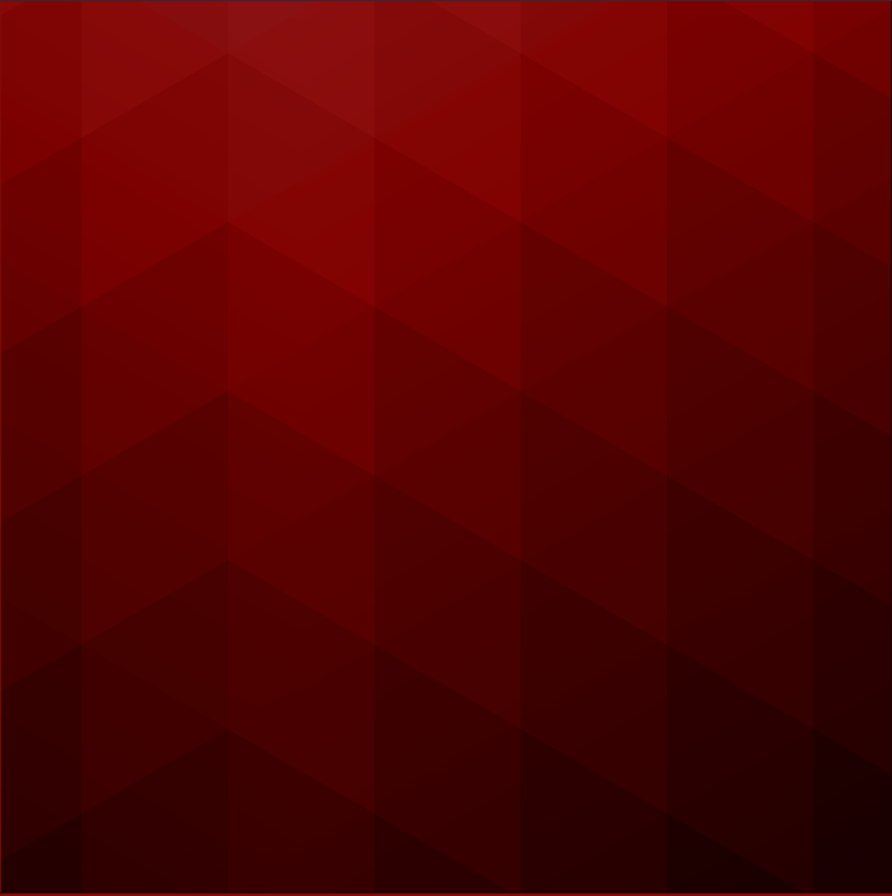
Give the GLSL for this background, as a Shadertoy shader.

```glsl
// Dark red mosaic of equilateral triangles, fading from a bright top to a near-black lower corner.

// Lattice, in canvas heights, measured from the top left
const float SIDE = 0.1886;                 // triangle side, lying on the columns
const float COLUMN = SIDE * 0.8660254;     // column width
const vec2 LATTICE_ORIGIN = vec2(0.0911, 0.1536);

// Shading
const float RIDGE_COLUMN = 1.0;            // brightest column
const float SLOPE = 0.577;                 // extra depth per distance from the ridge
const float INNER_FADE = 0.3;              // share of smooth gradient inside a triangle
const float OUTWARD_DIM = 0.012;           // darkening of triangles pointing outward

// Gradient stops over depth
const int STOPS = 5;
const float STOP_DEPTH[STOPS] = float[](0.0, 0.30, 0.62, 0.96, 1.34);
const vec3 STOP_COLOR[STOPS] = vec3[](
    vec3(0.550, 0.065, 0.065),
    vec3(0.495, 0.005, 0.000),
    vec3(0.345, 0.004, 0.000),
    vec3(0.227, 0.001, 0.000),
    vec3(0.100, 0.000, 0.000));

// Hairlines on the rim
const float RIM = 0.0014;
const vec3 RIM_RED = vec3(0.50, 0.05, 0.03);
const vec3 RIM_TOP = vec3(0.24, 0.14, 0.19);
const vec3 RIM_DARK = vec3(0.08, 0.00, 0.00);

const int SAMPLES = 3;                     // supersampling per axis

vec3 gradient(float depth) {
    vec3 color = STOP_COLOR[0];
    for (int i = 1; i < STOPS; i++) {
        float t = (depth - STOP_DEPTH[i - 1]) / (STOP_DEPTH[i] - STOP_DEPTH[i - 1]);
        color = mix(color, STOP_COLOR[i], clamp(t, 0.0, 1.0));
    }
    return color;
}

// p runs right and down from the top left corner
vec3 mosaic(vec2 p) {
    vec2 g = (p - LATTICE_ORIGIN) / vec2(COLUMN, SIDE);

    // The two slanted line families form rhombi, split by the column lines
    float a = floor(g.y - 0.5 * g.x);
    float b = floor(g.y + 0.5 * g.x);
    float column = floor(g.x);
    bool pointsRight = g.x > b - a;

    // Depth of the whole triangle, blended with the depth of the point
    float cellY = LATTICE_ORIGIN.y + SIDE * 0.5 * (a + b + 1.0);
    float cellDepth = cellY + SLOPE * COLUMN * abs(column - RIDGE_COLUMN);
    float pointDepth = p.y + SLOPE * COLUMN * abs(g.x - RIDGE_COLUMN - 0.5);
    vec3 color = gradient(mix(cellDepth, pointDepth, INNER_FADE));

    bool outward = pointsRight == (column >= RIDGE_COLUMN);
    color.r += outward ? -OUTWARD_DIM : 0.5 * OUTWARD_DIM;
    return color;
}

vec3 addRim(vec3 color, vec2 p, float width) {
    color = mix(color, RIM_DARK, 0.7 * step(width - RIM, p.x));
    color = mix(color, RIM_RED, 0.8 * step(p.x, RIM));
    color = mix(color, RIM_TOP, step(p.y, RIM));
    color = mix(color, RIM_DARK, step(1.0 - 3.0 * RIM, p.y));
    return mix(color, RIM_RED, step(1.0 - 2.0 * RIM, p.y));
}

void mainImage(out vec4 fragColor, in vec2 fragCoord) {
    float width = iResolution.x / iResolution.y;
    vec3 sum = vec3(0.0);
    for (int j = 0; j < SAMPLES; j++) {
        for (int i = 0; i < SAMPLES; i++) {
            vec2 jitter = (vec2(i, j) + 0.5) / float(SAMPLES) - 0.5;
            vec2 p = (fragCoord + jitter) / iResolution.y;
            p.y = 1.0 - p.y;
            sum += addRim(mosaic(p), p, width);
        }
    }
    fragColor = vec4(sum / float(SAMPLES * SAMPLES), 1.0);
}
```
